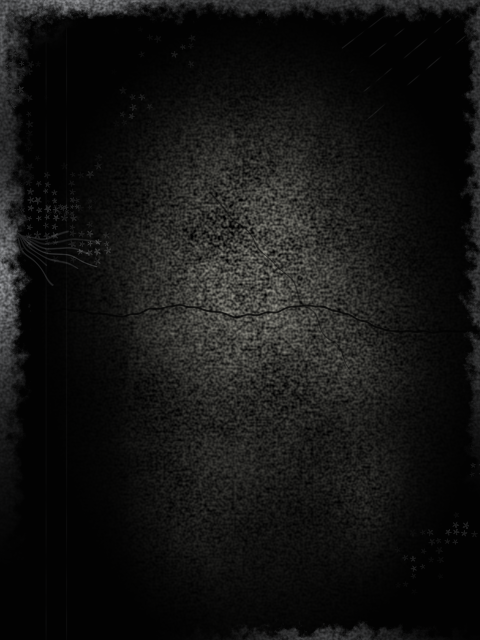
Give the GLSL for this texture, as a Shadertoy shader.

```glsl
// Dark weathered plaster: grainy central glow, cracks, scratches, frosted borders and faint blossoms.

float hash(vec2 p) {
    vec3 q = fract(vec3(p.xyx) * 0.1031);
    q += dot(q, q.yzx + 33.33);
    return fract((q.x + q.y) * q.z);
}

vec2 gradient(vec2 cell) {
    float a = 6.2832 * hash(cell);
    return vec2(cos(a), sin(a));
}

float gradientNoise(vec2 p) {
    vec2 i = floor(p), f = fract(p), e = vec2(1.0, 0.0);
    vec2 u = f * f * f * (f * (f * 6.0 - 15.0) + 10.0);
    float low = mix(dot(gradient(i), f), dot(gradient(i + e), f - e), u.x);
    float high = mix(dot(gradient(i + e.yx), f - e.yx), dot(gradient(i + 1.0), f - 1.0), u.x);
    return mix(low, high, u.y);
}

float fbm(vec2 p) {
    float sum = 0.0, amp = 0.6;
    for (int i = 0; i < 5; i++) {
        sum += amp * gradientNoise(p);
        p = mat2(1.6, 1.2, -1.2, 1.6) * p + 7.3;
        amp *= 0.6;
    }
    return sum;
}

float blob(vec2 p, vec2 centre, vec2 radius) {
    vec2 d = (p - centre) / radius;
    return exp(-dot(d, d));
}

float segmentDistance(vec2 p, vec2 a, vec2 b) {
    vec2 d = b - a;
    return length(p - a - d * clamp(dot(p - a, d) / dot(d, d), 0.0, 1.0));
}

float stroke(float dist, float width, float pixel) {
    return 1.0 - smoothstep(width - pixel * 0.5, width + pixel, dist);
}

// Where blossoms gather
float blossomDensity(vec2 p) {
    float left = blob(p, vec2(0.07, 0.67), vec2(0.055, 0.06)) + blob(p, vec2(0.145, 0.61), vec2(0.03))
               + blob(p, vec2(0.015, 0.87), vec2(0.035, 0.10)) + 0.6 * blob(p, vec2(0.145, 0.735), vec2(0.02));
    float top = 0.7 * blob(p, vec2(0.21, 0.835), vec2(0.03)) + 0.5 * blob(p, vec2(0.27, 0.92), vec2(0.07, 0.035))
              + 0.7 * blob(p, vec2(0.42, 0.985), vec2(0.04, 0.015));
    float right = 0.8 * blob(p, vec2(0.71, 0.17), vec2(0.035, 0.025)) + 0.5 * blob(p, vec2(0.65, 0.12), vec2(0.04))
                + 0.7 * blob(p, vec2(0.75, 0.27), vec2(0.015, 0.05));
    return left + top + right;
}

// Scattered five-petalled shapes, one per cell
float blossoms(vec2 p, float scale, float pixel) {
    vec2 g = p * scale, cell = floor(g);
    vec2 offset = vec2(hash(cell + 3.1), hash(cell + 8.7)) - 0.5;
    vec2 d = g - cell - 0.5 - 0.3 * offset;
    float angle = atan(d.y, d.x) + 6.2832 * hash(cell + 1.7);
    float radius = (0.28 + 0.18 * hash(cell + 5.0)) * (0.65 + 0.35 * cos(5.0 * angle));
    float density = blossomDensity((cell + 0.5) / scale);
    return stroke(length(d), radius, pixel * scale) * step(hash(cell), density) * min(density, 1.0);
}

// Branches fanning out from the left border
float twigs(vec2 p, float pixel) {
    float ink = 0.0;
    for (int i = 0; i < 7; i++) {
        float k = float(i);
        float angle = -0.85 + 0.16 * k;
        float reach = 0.10 + 0.08 * hash(vec2(k, 4.0));
        vec2 root = vec2(-0.01, 0.665 - 0.007 * k);
        float d = segmentDistance(p, root, root + reach * vec2(cos(angle), sin(angle)));
        ink = max(ink, stroke(d, 0.0009, pixel) * (0.5 + 0.5 * hash(vec2(k, 9.0))));
    }
    return ink;
}

// Parallel diagonal scratches in the upper right corner
float scratches(vec2 p, float pixel) {
    float ink = 0.0;
    for (int i = 0; i < 4; i++) {
        float k = float(i);
        vec2 start = vec2(0.535 + 0.012 * k, 0.925 - 0.038 * k);
        vec2 end = start + vec2(0.085 + 0.03 * k, 0.065 + 0.028 * k);
        ink = max(ink, stroke(segmentDistance(p, start, end), 0.0004, pixel));
    }
    return ink * smoothstep(-0.15, 0.3, gradientNoise(p * 45.0));
}

float crackHeight(float x) {
    float wave = 0.008 * cos((x - 0.28) * 31.4) * smoothstep(0.08, 0.2, x) * (1.0 - smoothstep(0.52, 0.58, x));
    return mix(0.514, 0.482, smoothstep(0.52, 0.62, x)) + wave + 0.006 * gradientNoise(vec2(x * 45.0, 2.0));
}

// Peeling borders, each reaching inward by a noisy distance
float frost(vec2 p, vec2 size, float rough) {
    vec2 near = p + 0.045 * rough, far = size - p + 0.04 * rough;
    float leftAmount = 0.09 + 0.36 * blob(p, vec2(0.0, 0.57), vec2(1.0, 0.14)) + 0.22 * smoothstep(0.72, 1.0, p.y);
    leftAmount *= smoothstep(0.08, 0.4, p.y);
    float left = leftAmount * (1.0 - smoothstep(0.008, 0.042, near.x));
    float topAmount = 0.20 + 0.25 * blob(p, vec2(0.12, 1.0), vec2(0.11, 1.0));
    float top = topAmount * (1.0 - smoothstep(0.002, 0.03, far.y));
    float right = 0.20 * smoothstep(0.2, 0.5, p.y) * (1.0 - smoothstep(0.0, 0.022, far.x));
    float bottom = 0.22 * blob(p, vec2(0.51, 0.0), vec2(0.13, 1.0)) * (1.0 - smoothstep(0.0, 0.022, near.y));
    float corner = 0.35 * blob(p, vec2(0.04, 0.99), vec2(0.045, 0.035)) * smoothstep(-0.2, 0.3, rough);
    return max(max(left, top), max(right, max(bottom, corner)));
}

void mainImage(out vec4 fragColor, in vec2 fragCoord) {
    float pixel = 1.0 / iResolution.y;
    vec2 p = fragCoord * pixel, size = iResolution.xy * pixel;
    float stain = fbm(p * 7.0), rough = fbm(p * 38.0);
    float grain = 1.1 * gradientNoise(p * 235.0) + 0.7 * gradientNoise(p * vec2(95.0, 210.0) + 4.0)
                + 0.5 * gradientNoise(p * 120.0 + 9.0);

    // Uneven central glow
    float glow = 0.20 * blob(p, vec2(0.385, 0.61), vec2(0.16, 0.18)) + 0.16 * blob(p, vec2(0.41, 0.46), vec2(0.25, 0.36))
               + 0.07 * blob(p, vec2(0.56, 0.44), vec2(0.07)) + 0.07 * blob(p, vec2(0.57, 0.23), vec2(0.05, 0.08))
               + 0.04 * blob(p, vec2(0.30, 0.21), vec2(0.06, 0.10)) - 0.022;
    float shade = smoothstep(0.17, 0.23, p.x + 0.03 * stain);
    glow *= mix(mix(0.55, 1.0, shade), 1.0, smoothstep(0.4, 0.6, p.y));
    float light = max(glow, 0.0) * max(0.0, 1.0 + 0.75 * stain + 0.35 * rough + grain);

    // Cracks
    float across = stroke(abs(p.y - crackHeight(p.x)), 0.0011, pixel);
    vec2 bent = p + 0.012 * vec2(gradientNoise(p * 22.0), gradientNoise(p * 22.0 + 5.0));
    float diagonal = min(segmentDistance(bent, vec2(0.325, 0.70), vec2(0.443, 0.577)),
                         segmentDistance(bent, vec2(0.443, 0.577), vec2(0.547, 0.427)));
    light *= (1.0 - 0.8 * across) * (1.0 - 0.5 * stroke(diagonal, 0.0006, pixel));

    // Pale marks and borders
    float bars = stroke(min(abs(p.x - 0.072), abs(p.x - 0.104)), 0.0004, pixel);
    float marks = 0.05 * bars * (0.6 + gradientNoise(vec2(3.0, p.y * 20.0))) + 0.10 * scratches(p, pixel);
    marks += 0.16 * twigs(bent, pixel);
    marks += 0.19 * max(blossoms(p, 75.0, pixel), blossoms(p + 0.31, 110.0, pixel)) * (0.8 + 0.8 * rough);
    float border = frost(p, size, rough) * max(0.0, 1.0 + 0.5 * grain + 0.5 * rough);

    vec3 colour = light * vec3(1.0, 0.995, 0.93) + max(marks, border) * vec3(0.97, 0.98, 1.0);
    fragColor = vec4(colour + 0.006, 1.0);
}
```
